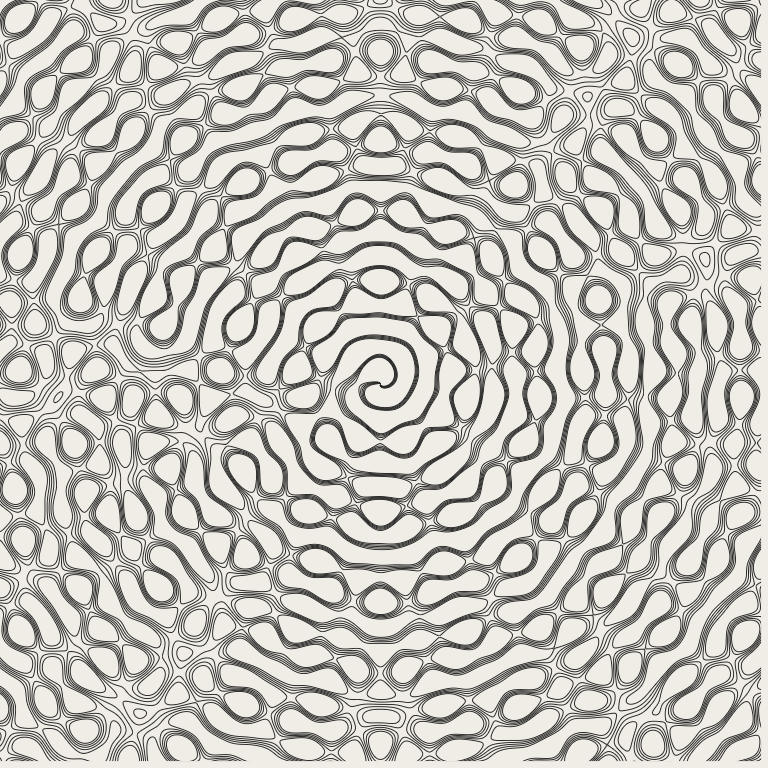
Write a Shadertoy shader that draws this pattern.

```glsl
const vec3 PAPER = vec3(0.94, 0.93, 0.90);
const vec3 INK = vec3(0.14);
const float PI = 3.14159265;

// Central spiral crossed by five plane waves, fading outwards
float waveHeight(vec2 p) {
    float r = length(p);
    float turn = r > 0.0 ? atan(p.y, p.x) : 0.0;
    float h = 1.0 * cos(107.0 * r - turn);

    for (int i = 0; i < 5; i++) {
        float n = float(i);
        float angle = PI * n / 5.0;
        float phase = -0.5 * PI * min(n, 1.0);
        h += 0.5 * cos(107.0 * dot(p, vec2(cos(angle), sin(angle))) + phase);
    }
    return h * (0.65 + 0.6 * exp(-12.0 * r * r));
}

void mainImage(out vec4 fragColor, in vec2 fragCoord) {
    float size = min(iResolution.x, iResolution.y);
    vec2 uv = (fragCoord - 0.5 * iResolution.xy) / size + 0.5;
    vec2 p = uv - vec2(0.4955, 0.5);

    // Central differences give contours of even width
    float h = waveHeight(p);
    vec2 e = vec2(0.0005, 0.0);
    vec2 slope = vec2(waveHeight(p + e.xy) - waveHeight(p - e.xy),
                      waveHeight(p + e.yx) - waveHeight(p - e.yx)) / (2.0 * e.x);
    float steepness = max(length(slope), 1.0);

    // Five contour levels, with box-filtered pixel coverage
    float halfWidth = 0.00062 * size;
    float clear = 1.0;
    for (int i = -2; i <= 2; i++) {
        float d = abs(h - 0.25 * float(i)) / steepness * size;
        clear *= 1.0 - clamp(halfWidth + 0.5 - d, 0.0, min(1.0, 2.0 * halfWidth));
    }

    // Bare paper along the right and bottom edges
    vec2 inside = clamp(vec2(0.991 - uv.x, uv.y - 0.009) * size + 0.5, 0.0, 1.0);
    float ink = (1.0 - clear) * inside.x * inside.y;
    fragColor = vec4(mix(PAPER, INK, ink), 1.0);
}
```
